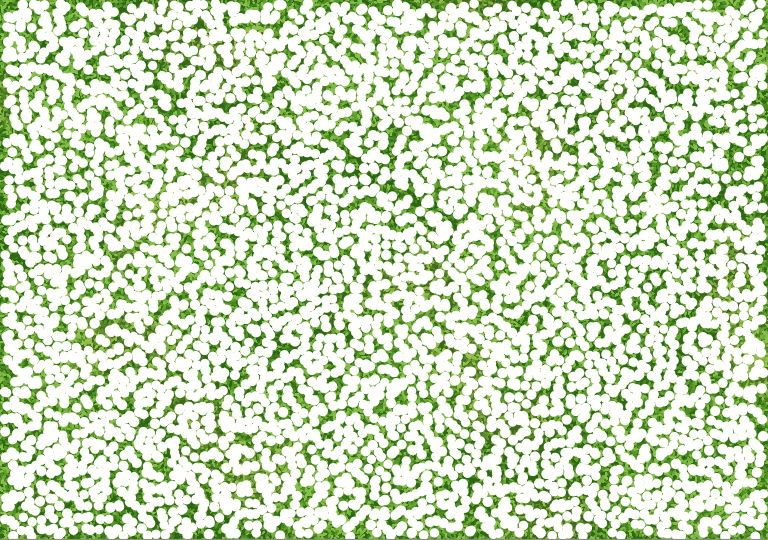
Write a Shadertoy shader that draws this texture.

```glsl
// Grass lawn almost covered by crowds of small overlapping white discs.

const vec3 DARK_GRASS  = vec3(0.17, 0.40, 0.07);
const vec3 MID_GRASS   = vec3(0.33, 0.58, 0.14);
const vec3 LIGHT_GRASS = vec3(0.53, 0.75, 0.29);
const vec3 DRY_GRASS   = vec3(0.56, 0.64, 0.27);
const vec3 DISC_WHITE  = vec3(0.995, 0.995, 0.99);
const vec3 BASE_GREY   = vec3(0.52, 0.56, 0.48);

const float DISC_ROWS  = 62.0;
const float BLADE_ROWS = 175.0;
const float MARGIN     = 0.008;

vec3 hash3(vec2 cell, float seed) {
    vec3 p = fract(vec3(cell.xyx + seed) * vec3(0.1031, 0.1030, 0.0973));
    p += dot(p, p.yxz + 33.33);
    return fract((p.xxy + p.yzz) * p.zyx);
}

mat2 rotation(float angle) {
    float c = cos(angle), s = sin(angle);
    return mat2(c, -s, s, c);
}

// Broad waves in -1..1, for slow changes of the lawn colour
float layeredSines(vec2 p, float phase) {
    float sum = 0.0, weight = 0.5;
    for (int i = 0; i < 4; i++) {
        sum += weight * sin(p.x + phase + 1.7 * sin(p.y * 0.8 + phase));
        p = rotation(1.1) * p * 1.8;
        phase += 2.3;
        weight *= 0.55;
    }
    return sum;
}

// Soft cellular noise whose cells are stretched in random directions
float bladeTone(vec2 p, float stretch, float sharpness) {
    vec2 cell = floor(p);
    float toneSum = 0.0, weightSum = 0.0001;
    for (int y = -1; y <= 1; y++)
    for (int x = -1; x <= 1; x++) {
        vec2 c = cell + vec2(x, y);
        vec3 h = hash3(c, 71.0);
        float tone = hash3(c, 19.0).x;
        vec2 d = rotation(6.2832 * h.z) * (p - c - h.xy) * vec2(1.0, 1.0);
        d.y *= stretch;
        float weight = exp(-sharpness * dot(d, d));
        toneSum += weight * tone;
        weightSum += weight;
    }
    return toneSum / weightSum;
}

// Signed distance to the nearest disc; centres stay inside the frame margin
float discDistance(vec2 uv, float aspect, float rows, float margin) {
    vec2 p = uv * rows, cell = floor(p);
    float nearest = 1.0;
    for (int y = -1; y <= 1; y++)
    for (int x = -1; x <= 1; x++) {
        vec2 c = cell + vec2(x, y);
        vec3 h = hash3(c, 5.0);
        vec2 centre = c + h.xy;
        vec2 inset = min(centre / rows, vec2(aspect, 1.0) - centre / rows);
        bool kept = h.z > 0.07 && min(inset.x, inset.y + 0.002) > margin;
        float radius = mix(0.53, 0.61, hash3(c, 43.0).y);
        if (kept) nearest = min(nearest, length(p - centre) - radius);
    }
    return nearest / rows;
}

vec3 grassColor(vec2 uv) {
    float shade = layeredSines(uv * 9.0, 0.6);
    float dryness = smoothstep(0.1, 0.9, layeredSines(uv * 11.0, 4.1));
    float tone = bladeTone(uv * BLADE_ROWS, 2.2, 9.0);
    tone = clamp(0.5 + 1.15 * (tone - 0.46) + 0.22 * shade, 0.0, 1.0);
    vec3 color = mix(DARK_GRASS, MID_GRASS, smoothstep(0.0, 0.5, tone));
    color = mix(color, LIGHT_GRASS, smoothstep(0.45, 0.95, tone));
    return mix(color, DRY_GRASS * (0.65 + 0.6 * tone), 0.4 * dryness);
}

void mainImage(out vec4 fragColor, in vec2 fragCoord) {
    vec2 uv = fragCoord / iResolution.y;
    float aspect = iResolution.x / iResolution.y;
    float pixel = 1.0 / iResolution.y;

    // White discs over the grass
    float edge = discDistance(uv, aspect, DISC_ROWS, MARGIN);
    float cover = 1.0 - smoothstep(-0.65 * pixel, 0.65 * pixel, edge);
    vec3 color = mix(grassColor(uv), DISC_WHITE, cover);

    // Thin grey line along the bottom
    float line = 1.0 - smoothstep(0.0012, 0.0012 + pixel, uv.y);
    color = mix(color, BASE_GREY, line);

    fragColor = vec4(color, 1.0);
}
```
